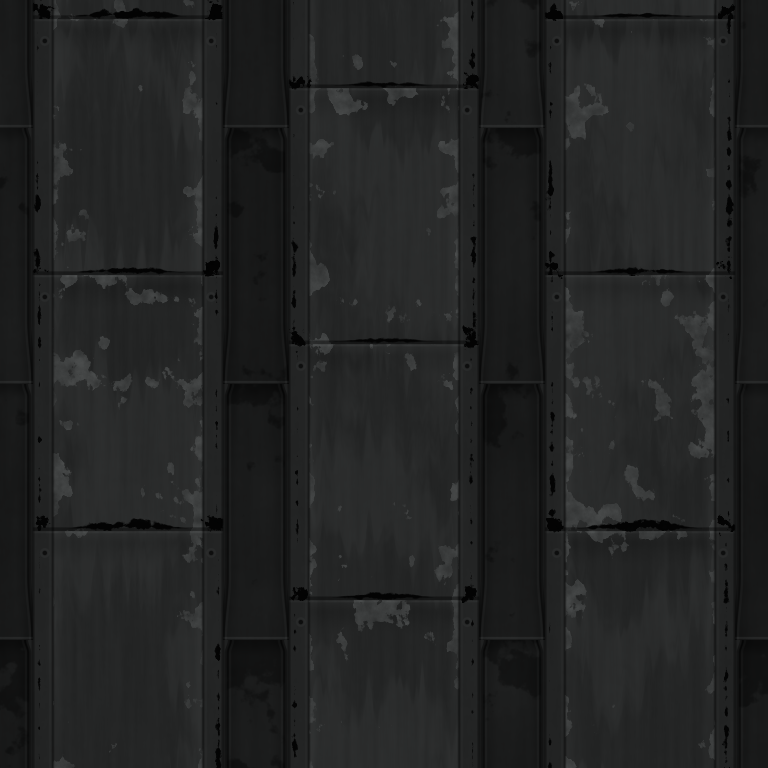
A Shadertoy shader for this texture:

```glsl
// Dark worn metal roofing: three columns of scraped plates between riveted rails and recessed troughs.

float hash(vec2 p) {
    return fract(sin(dot(p, vec2(127.1, 311.7))) * 43758.5453);
}

float noise(vec2 p) {
    vec2 i = floor(p), f = fract(p);
    f = f * f * (3.0 - 2.0 * f);
    return mix(mix(hash(i), hash(i + vec2(1, 0)), f.x),
               mix(hash(i + vec2(0, 1)), hash(i + vec2(1, 1)), f.x), f.y);
}

float fbm(vec2 p) {
    float sum = 0.0, amp = 0.5;
    for (int i = 0; i < 5; i++) {
        sum += amp * noise(p);
        p = mat2(1.6, 1.2, -1.2, 1.6) * p + 7.3;
        amp *= 0.5;
    }
    return sum / 0.97;
}

// Soft line of half width w around d = 0
float line(float d, float w, float px) {
    return 1.0 - smoothstep(w - px * 0.5, w + px, abs(d));
}

float boxDist(vec2 p, vec2 halfSize) {
    vec2 d = abs(p) - halfSize;
    return length(max(d, 0.0)) + min(max(d.x, d.y), 0.0);
}

// Recessed trough; u is the offset from its centre line
float troughTone(vec2 p, float u, float px) {
    float v = fract(p.y - 0.5);
    vec2 id = vec2(mod(floor(p.x + 0.5), 3.0), floor(p.y - 0.5));
    float halfWidth = 0.114 + 0.016 * smoothstep(0.25, 0.0, v) - 0.012 * smoothstep(0.95, 1.0, v);
    float inside = halfWidth - abs(u);
    float tone = 0.104 + 0.018 * (hash(id + 3.0) - 0.5);
    tone += 0.022 * (fbm(p * vec2(24.0, 2.0)) - 0.5) + 0.03 * (fbm(p * 3.0) - 0.5);
    tone *= 0.8 + 0.2 * smoothstep(0.0, 0.06, inside);
    // Sooty blotches under the upper lip
    float soot = fbm(p * 11.0 + 5.0) + 0.3 * smoothstep(0.6, 0.95, v) + 0.25 * (hash(id) - 0.5);
    tone *= 1.0 - 0.35 * smoothstep(0.72, 0.85, soot);
    tone *= 1.0 - 0.3 * smoothstep(0.93, 1.0, v);
    tone += 0.025 * line(inside - 0.012, 0.004, px);
    tone = mix(tone, 0.125, smoothstep(px, -px, inside));
    tone *= 1.0 - 0.4 * line(inside, 0.007, px);
    // Overlapping lip
    float lip = line(v - 0.008, 0.003, px) * step(abs(u), 0.13);
    return tone + 0.055 * lip;
}

void mainImage(out vec4 fragColor, in vec2 fragCoord) {
    vec2 p = 3.0 * fragCoord / iResolution.xy;
    float px = 3.0 / iResolution.y;
    float column = floor(p.x);
    float x = fract(p.x) - 0.5, ax = abs(x);
    float y = p.y - (column == 1.0 ? 0.655 : 0.925);
    float v = fract(y);
    float seam = v - step(0.5, v);
    vec2 id = vec2(column, floor(y));
    float wear = hash(id + 11.0);
    float rough = fbm(p * 32.0) - 0.5;

    // Plate with ragged vertical stains
    float side = 0.293 - ax;
    float ragged = p.y + 0.22 * noise(vec2(p.x * 34.0, p.y * 1.5)) + 0.1 * noise(vec2(p.x * 80.0, p.y * 3.0));
    float stain = smoothstep(0.46, 0.62, fbm(vec2(p.x * 2.2, ragged * 2.6) + id * 4.7));
    float plate = 0.143 + 0.026 * stain + 0.03 * (fbm(p * vec2(45.0, 2.5)) - 0.5);
    plate += 0.018 * smoothstep(0.05, 0.01, side) - 0.02 * smoothstep(0.86, 0.97, v) * smoothstep(1.0, 0.95, v);

    // Paint scraped off along the sides and upper edge
    float edge = max(exp(-max(side, 0.0) * 16.0), 0.75 * exp(-(1.0 - v) * 13.0));
    float patchy = noise(p * vec2(4.0, 5.0) + 2.3) - 0.5;
    float scrape = fbm(p * vec2(15.0, 12.0) + 9.0) + 0.3 * edge + 0.34 * patchy + 0.14 * (wear - 0.5);
    float bare = smoothstep(0.80, 0.84, scrape);
    plate = mix(plate, 0.235 + 0.13 * rough + 0.04 * noise(p * 9.0), bare * 0.85);

    // Rails with creased borders and a rivet
    float rail = 0.138 + 0.02 * (fbm(p * vec2(20.0, 4.0)) - 0.5);
    rail += 0.015 * line(ax - 0.304, 0.004, px);
    float rivet = length(vec2(ax - 0.325, v - 0.915));
    rail += 0.025 * line(rivet - 0.015, 0.003, px);
    rail *= 1.0 - 0.6 * smoothstep(0.011, 0.006, rivet);
    float tone = mix(rail, plate, smoothstep(-px, px, side));
    tone *= 1.0 - 0.35 * line(side, 0.004, px);

    // Horizontal seam
    tone *= 1.0 - 0.4 * line(seam - 0.008, 0.006, px);
    tone += 0.045 * line(seam + 0.004, 0.003, px) * (0.6 + rough);

    // Black gap above the seam, swelling towards the middle
    float bulge = 0.008 + 0.016 * pow(hash(id + 2.0), 2.0);
    float taper = 1.0 - pow(x / (0.13 + 4.0 * bulge), 2.0);
    float gap = abs(seam - 0.012 - 0.4 * bulge * taper) - bulge * taper * (0.75 + 2.2 * rough);

    // Burnt rail corners and flaking rail edges
    vec2 sideId = id + vec2(5.0 * step(0.0, x), 8.0);
    float corner = boxDist(vec2(ax - 0.337, seam - 0.028), vec2(0.024, 0.022) * (0.5 + 0.6 * hash(sideId))) + 0.09 * rough;
    float reach = noise(vec2(p.y * 9.0, sideId.x * 3.7)) + 0.35 * hash(sideId + 4.0) - 0.7 * v;
    float flake = abs(ax - 0.346 - 0.02 * (hash(sideId + 1.0) - 0.5)) - 0.011 * smoothstep(0.35, 0.8, reach) - 0.045 * rough + 0.007;
    float black = min(min(gap, corner), flake);

    tone = mix(tone, 0.012, smoothstep(px, -px, black));

    // Troughs fill the space between rails
    float u = fract(p.x + 0.5) - 0.5;
    float open = smoothstep(-px, px, ax - 0.371);
    tone = mix(tone, troughTone(p, u, px), open);
    tone *= 1.0 - 0.35 * line(ax - 0.371, 0.005, px);

    tone += 0.008 * rough;
    fragColor = vec4(tone * vec3(0.98, 1.01, 1.01), 1.0);
}
```
